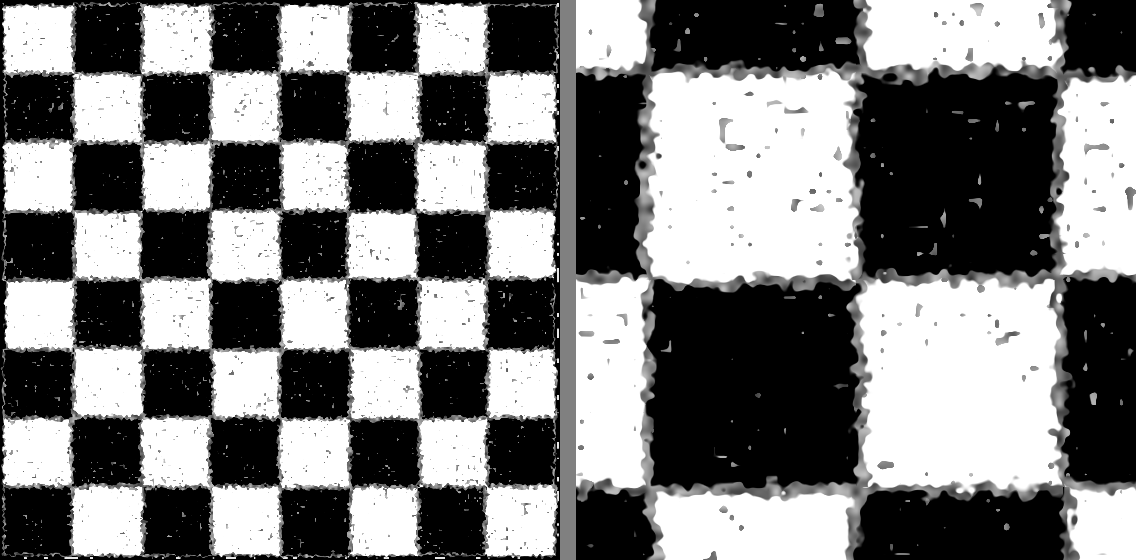
Left, the full canvas; right, a detail of the centre.
Give the GLSL for this pattern, as a three.js fragment shader.

```glsl
// Worn eight by eight checkerboard with rough grey seams, grey specks and a black rim.
varying vec2 vUv;

const float CELLS = 8.0;
const float MARGIN = 0.0072;     // rim width, in canvas units
const float SEAM = 0.023;        // half width of a seam, in cells
const float SOFT = 0.008;        // edge softness, in cells
const float GRAIN = 190.0;       // grain frequency across the canvas

float hash(vec2 p) {
  vec3 q = fract(vec3(p.xyx) * 0.1031);
  q += dot(q, q.yzx + 33.33);
  return fract((q.x + q.y) * q.z);
}

float noise(vec2 p) {
  vec2 i = floor(p);
  vec2 f = fract(p);
  f = f * f * (3.0 - 2.0 * f);
  float low = mix(hash(i), hash(i + vec2(1.0, 0.0)), f.x);
  float high = mix(hash(i + vec2(0.0, 1.0)), hash(i + 1.0), f.x);
  return mix(low, high, f.y);
}

// Signed pair of noises, for pushing edges around.
vec2 wobble(vec2 p, float frequency) {
  return vec2(noise(p * frequency + 17.0), noise(p * frequency + 71.0)) - 0.5;
}

// Shifts each seam segment slightly, differently along every cell side.
vec2 seamShift(vec2 grid) {
  vec2 cell = floor(grid);
  vec2 line = floor(grid + 0.5);
  float across = hash(vec2(line.x, cell.y) + 11.0);
  float up = hash(vec2(cell.x, line.y) + 53.0);
  return (vec2(across, up) - 0.5) * vec2(0.05, 0.035);
}

// Small grains that gather into loose clusters.
float specks(vec2 p, float threshold) {
  float cluster = noise(p * 42.0 + 9.0) - 0.5;
  float grain = noise(p * GRAIN + 131.0) + 0.28 * cluster;
  return smoothstep(threshold, threshold + 0.035, grain);
}

// Scattered light dashes in the rim, along one axis.
float rimDashes(float along, float depth) {
  float dash = smoothstep(0.72, 0.78, noise(vec2(along * 110.0, 3.0)));
  float band = smoothstep(0.0015, 0.0025, depth) * (1.0 - smoothstep(0.005, 0.006, depth));
  return dash * band;
}

void main() {
  vec2 grid = (vUv - MARGIN) / (1.0 - 2.0 * MARGIN) * CELLS;
  grid += seamShift(grid);
  grid += wobble(vUv, GRAIN) * 0.05 + wobble(vUv, 60.0) * 0.03;

  // Alternating squares, black at the lower left.
  vec2 cell = floor(grid);
  float white = mod(cell.x + cell.y, 2.0);
  float tone = white;

  // Grey wear inside the squares.
  float wear = specks(vUv, mix(0.93, 0.91, white));
  float wearTone = mix(0.24, 0.72, noise(vUv * 150.0 + 211.0)) + 0.1 * white;
  tone = mix(tone, wearTone, wear);

  // Uneven grey seams between the squares.
  vec2 toLine = abs(grid - floor(grid + 0.5));
  float edge = min(toLine.x, toLine.y) + (noise(vUv * 230.0 + 37.0) - 0.5) * 0.045;
  float seam = 1.0 - smoothstep(SEAM - SOFT, SEAM + SOFT, edge);
  float seamTone = mix(0.2, 0.75, noise(vUv * GRAIN + 307.0));
  tone = mix(tone, seamTone, seam);

  // Black rim with a few light dashes at the right and bottom.
  vec2 inset = min(grid, CELLS - grid);
  float board = smoothstep(-SOFT, SOFT, min(inset.x, inset.y));
  float dashes = max(rimDashes(vUv.y, 1.0 - vUv.x), rimDashes(vUv.x + 5.0, vUv.y));
  tone = mix(dashes * 0.9, tone, board);

  gl_FragColor = vec4(vec3(tone), 1.0);
}
```
